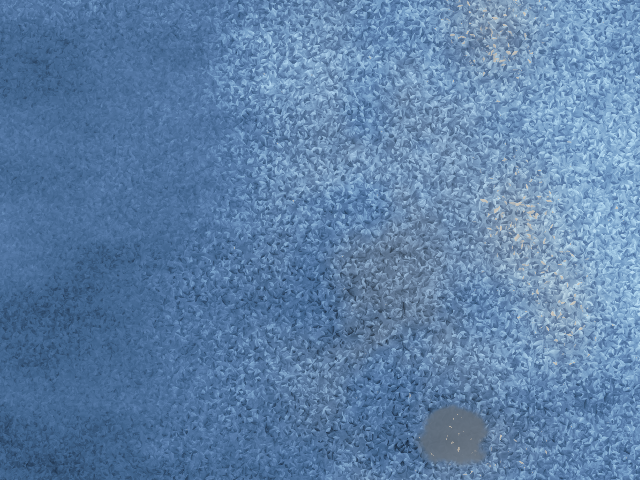
Reproduce this texture procedurally as a WebGL 2 fragment shader.

```glsl
#version 300 es
precision highp float;
// Window frost: several layers of scattered, curved ice blades in small fans,
// laid over a soft blue light field that brightens and gains contrast rightwards.
// Thin frost, warm glints and one melted patch break up the even cover.
uniform vec2 u_resolution;
out vec4 fragColor;

vec4 hash4(vec2 cell) {
  vec4 h = fract(cell.xyxy * vec4(0.1031, 0.1030, 0.0973, 0.1099));
  h += dot(h, h.wzxy + 33.33);
  return fract((h.xxyz + h.yzzw) * h.zywx);
}

float noise(vec2 p) {
  vec2 i = floor(p), f = fract(p);
  f = f * f * (3.0 - 2.0 * f);
  return mix(mix(hash4(i).x, hash4(i + vec2(1, 0)).x, f.x),
             mix(hash4(i + vec2(0, 1)).x, hash4(i + vec2(1, 1)).x, f.x), f.y);
}

float fbm(vec2 p) {
  float sum = 0.0, amp = 0.5;
  for (int i = 0; i < 4; i++) {
    sum += amp * noise(p);
    p = p * 2.03 + 17.3;
    amp *= 0.5;
  }
  return sum / 0.9375;
}

float spot(vec2 p, vec2 center, vec2 size) {
  vec2 d = (p - center) / size;
  return exp(-dot(d, d));
}

// Paints one layer of blade fans over frost: x = shade, y = glint chance.
vec2 paintBlades(vec2 frost, vec2 p, float scale, float seed) {
  vec2 g = p * scale + seed * 7.31, home = floor(g);
  float soft = 0.6 * scale / u_resolution.y;
  for (int k = 0; k < 9; k++) {
    vec2 cell = home + vec2(k % 3 - 1, k / 3 - 1);
    vec4 fan = hash4(cell + seed * 31.0);
    vec2 d = g - cell - 0.2 - 0.6 * fan.xy;
    for (int b = 0; b < 3; b++) {
      vec4 r = hash4(cell + seed * 57.0 + float(b) * 113.0);
      float angle = 6.2832 * fan.z + (float(b) - 1.0) * 0.75 + r.x * 0.6;
      float c = cos(angle), s = sin(angle);
      vec2 q = vec2(c * d.x + s * d.y, c * d.y - s * d.x);
      q.y += (r.y - 0.5) * 0.7 * q.x * q.x;
      float along = q.x / mix(0.5, 1.05, r.z);
      float width = mix(0.10, 0.23, r.y) * 4.0 * along * (1.0 - along);
      float cover = smoothstep(soft, -soft, abs(q.y) - width);
      cover *= step(0.0, along) * step(along, 1.0);
      // One flank catches the light, the other falls into shade.
      float flank = clamp(q.y / max(width, 0.02), -1.0, 1.0) * sign(c + 0.3);
      float shade = (r.w - 0.5) * 1.7 + 0.4 * flank + 0.3 * (along - 0.5);
      frost = mix(frost, vec2(shade, fract(r.w * 7.0 + fan.w)), cover * 0.9);
    }
  }
  return frost;
}

vec3 iceColor(float tone) {
  vec3 c = mix(vec3(0.06, 0.11, 0.18), vec3(0.25, 0.39, 0.55), clamp(tone / 0.3, 0.0, 1.0));
  c = mix(c, vec3(0.35, 0.49, 0.67), clamp((tone - 0.3) / 0.2, 0.0, 1.0));
  c = mix(c, vec3(0.46, 0.62, 0.78), clamp((tone - 0.5) / 0.15, 0.0, 1.0));
  c = mix(c, vec3(0.56, 0.71, 0.84), clamp((tone - 0.65) / 0.13, 0.0, 1.0));
  c = mix(c, vec3(0.67, 0.82, 0.92), clamp((tone - 0.78) / 0.14, 0.0, 1.0));
  return mix(c, vec3(0.90, 0.96, 1.0), clamp((tone - 0.92) / 0.3, 0.0, 1.0));
}

void main() {
  vec2 p = gl_FragCoord.xy / u_resolution.y;
  vec2 uv = gl_FragCoord.xy / u_resolution;
  float cloud = fbm(p * 5.0 + 3.0);
  float streak = fbm(p * vec2(3.0, 11.0) + 40.0);

  // Frost relief, coarse blades first and fine needles last.
  vec2 frost = vec2((fbm(p * 60.0) - 0.5) * 1.6, 0.0);
  frost = paintBlades(frost, p, 38.0, 1.0);
  frost = paintBlades(frost, p, 50.0, 2.0);
  frost = paintBlades(frost, p, 64.0, 3.0);
  float fine = paintBlades(vec2(0.0), p, 92.0, 4.0).x;
  float coarse = smoothstep(0.08, 0.55, uv.x + (cloud - 0.5) * 0.5 + 0.15 * (uv.y - 0.5));
  float relief = mix(0.5 * frost.x + 0.5 * fine, 0.8 * frost.x + 0.2 * fine, coarse);

  // Light behind the pane.
  float light = 0.35 + 0.20 * smoothstep(0.0, 0.95, uv.x);
  light += 0.22 * spot(uv, vec2(0.97, 0.45), vec2(0.17, 0.26));
  light += 0.12 * spot(uv, vec2(0.85, 0.95), vec2(0.30, 0.35));
  light += 0.09 * spot(uv, vec2(0.38, 0.78), vec2(0.22, 0.25));
  light -= 0.07 * spot(uv, vec2(0.62, 0.32), vec2(0.16, 0.25));
  light -= 0.06 * smoothstep(0.3, 0.0, uv.y);
  light += (cloud - 0.5) * 0.18 + (streak - 0.5) * 0.22;

  // Melted patch with a ragged rim.
  float melt = spot(uv, vec2(0.71, 0.09), vec2(0.06, 0.065));
  melt = smoothstep(0.35, 0.6, melt + (fbm(p * 28.0) - 0.5) * 0.6);
  float contrast = mix(0.16, 0.36, coarse) * (1.0 - 0.75 * melt);
  vec3 color = iceColor(light + contrast * relief + 0.05 * (noise(p * 190.0) - 0.5));

  // Grey veil where the frost is thin, then warm light caught by single blades.
  float veil = spot(uv, vec2(0.62, 0.45), vec2(0.16, 0.6)) * smoothstep(0.4, 0.7, cloud);
  float grey = dot(color, vec3(0.3, 0.5, 0.2));
  color = mix(color, grey * vec3(0.90, 1.03, 1.18), 0.6 * veil);
  color = mix(color, vec3(0.42, 0.46, 0.50) + 0.12 * (streak - 0.5), 0.75 * melt);
  float warm = spot(uv, vec2(0.81, 0.53), vec2(0.06, 0.13)) + spot(uv, vec2(0.77, 0.95), vec2(0.07, 0.12));
  warm += 0.8 * spot(uv, vec2(0.88, 0.36), vec2(0.05, 0.12)) + 0.4 * spot(uv, vec2(0.75, 0.08), vec2(0.12, 0.08));
  float chance = 0.03 * coarse + 0.012 + 0.30 * warm;
  float glint = smoothstep(1.0 - chance, 1.02 - chance, frost.y) * smoothstep(-0.4, 0.5, relief);
  color = mix(color, vec3(0.82, 0.77, 0.70), 0.75 * glint);
  color = mix(color, grey * vec3(1.15, 1.05, 0.95), 0.25 * min(warm, 1.0));
  fragColor = vec4(clamp(color, 0.0, 1.0), 1.0);
}
```
